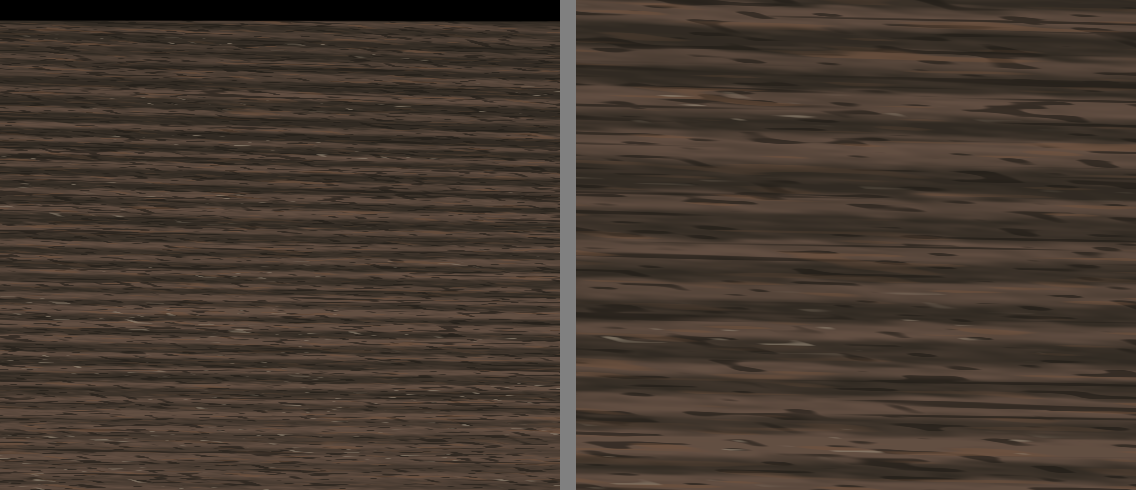
Left, the full canvas; right, a detail of the centre.
Give the GLSL for this texture, as a WebGL 1 fragment shader.

```glsl
precision highp float;

// Dark wenge-like veneer: nearly horizontal light and dark growth bands with
// soft, finely frayed edges, overlaid with hair-thin pores and copper fibres.
// A plain black strip closes the top of the board.

uniform vec2 u_resolution;

const vec3 BLACK = vec3(0.0);
const vec3 DARK_WOOD = vec3(0.192, 0.166, 0.136);
const vec3 LIGHT_WOOD = vec3(0.385, 0.308, 0.260);
const vec3 PORE = vec3(0.120, 0.105, 0.085);
const vec3 COPPER = vec3(0.46, 0.33, 0.24);
const vec3 PALE = vec3(0.58, 0.53, 0.46);

const float STRIP_BOTTOM = 0.958;
const float BAND_COUNT = 33.0;

float hash(vec2 cell) {
  vec3 q = fract(cell.xyx * vec3(0.1031, 0.1030, 0.0973));
  q += dot(q, q.yzx + 33.33);
  return fract((q.x + q.y) * q.z);
}

float valueNoise(vec2 p) {
  vec2 cell = floor(p);
  vec2 f = fract(p);
  f = f * f * (3.0 - 2.0 * f);
  float low = mix(hash(cell), hash(cell + vec2(1.0, 0.0)), f.x);
  float high = mix(hash(cell + vec2(0.0, 1.0)), hash(cell + vec2(1.0)), f.x);
  return mix(low, high, f.y);
}

// Noise drawn out along the grain; frequency is in cells per board height.
// Each row of cells is shifted along so that streak ends never line up.
float streak(vec2 p, vec2 frequency, float seed) {
  vec2 q = p * frequency + seed * vec2(17.3, 41.7);
  return valueNoise(q + vec2(0.37 * q.y, 0.0));
}

// Coverage of the streaks that rise above a threshold.
float flecks(vec2 p, vec2 frequency, float seed, float threshold) {
  return smoothstep(threshold, threshold + 0.16, streak(p, frequency, seed));
}

// Follows the gentle downhill run of the grain, steeper towards the top.
vec2 grainSpace(vec2 p) {
  float slope = mix(0.008, 0.028, p.y);
  float wave = 0.004 * (valueNoise(p * vec2(1.6, 5.0)) - 0.5);
  return vec2(p.x, p.y + slope * p.x + wave);
}

// Returns 1 inside a light band and 0 inside a dark one.
float growthBands(vec2 g, float count) {
  float drift = 0.9 * valueNoise(g * vec2(0.3, 8.0) + 7.0);
  float frayed = 0.20 * (streak(g, vec2(32.0, 320.0), 3.0) - 0.5);
  float phase = g.y * count + drift;
  float across = fract(phase);
  float bandHash = hash(vec2(floor(phase), 5.0));
  float width = mix(0.46, 0.70, bandHash) + frayed;
  float rise = smoothstep(0.02, 0.30, across + 0.5 * frayed);
  return rise * (1.0 - smoothstep(width - 0.08, width + 0.14, across));
}

vec3 woodColor(vec2 p) {
  vec2 g = grainSpace(p);
  float bands = growthBands(g, BAND_COUNT);

  // Bands fade into fine streaks near the two ends of the board.
  float contrast = smoothstep(0.0, 0.28, p.y);
  contrast *= 1.0 - 0.6 * smoothstep(0.75, 0.93, p.y);
  float plain = mix(0.74, 0.26, smoothstep(0.1, 0.9, p.y));
  float tone = mix(plain, bands, mix(0.32, 0.72, contrast));
  tone += 0.10 * (0.5 - p.y);

  // Three octaves of grain, from thin laminations down to hair-thin fibres.
  float broad = streak(g, vec2(1.2, 90.0), 4.0) - 0.5;
  float fine = streak(g, vec2(12.0, 260.0), 5.0) - 0.5;
  float hair = streak(g, vec2(50.0, 400.0), 11.0) - 0.5;
  tone += 0.28 * broad + 0.28 * fine + 0.24 * hair;
  vec3 color = mix(DARK_WOOD, LIGHT_WOOD, clamp(tone, 0.0, 1.0));

  // Short pores and long hairlines darken the grain.
  float pores = flecks(g, vec2(38.0, 330.0), 6.0, 0.70);
  float hairlines = flecks(g, vec2(5.0, 300.0), 7.0, 0.76);
  color = mix(color, PORE, 0.62 * max(pores, hairlines));

  // Copper fibres favour light wood; pale ones are rare and scattered.
  float copper = flecks(g, vec2(18.0, 330.0), 8.0, 0.72);
  color = mix(color, COPPER, copper * mix(0.18, 0.46, bands));
  float pale = flecks(g, vec2(40.0, 330.0), 9.0, 0.84);
  pale *= smoothstep(0.55, 0.8, streak(g, vec2(2.0, 40.0), 10.0));
  return mix(color, PALE, 0.7 * pale);
}

void main() {
  vec2 p = gl_FragCoord.xy / u_resolution.y;
  float pixel = 1.0 / u_resolution.y;
  float edge = STRIP_BOTTOM - 0.0015 * p.x;
  float strip = smoothstep(edge - pixel, edge + pixel, p.y);
  gl_FragColor = vec4(mix(woodColor(p), BLACK, strip), 1.0);
}
```
